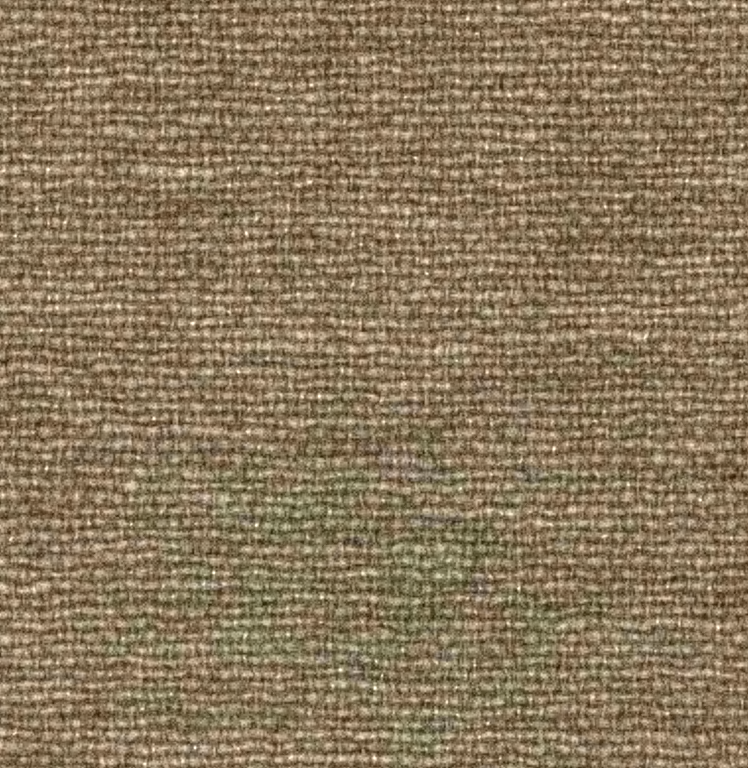
Give the GLSL for this texture, as a Shadertoy shader.

```glsl
// Coarse plain-weave cloth in tan: slubby weft rows cross thinner warp yarns.
// Two yarn height fields compete per point; the higher one is shaded, then
// fibres, glints, row streaks and faint green and grey tints are added.

#define ROWS 61.0          // weft yarns per canvas height
#define COLS 73.0          // warp yarns per canvas height
#define WOBBLE 0.60        // yarn wander, in yarn widths
#define RELIEF 0.150       // light and shade of the weave
#define FIBRE 0.25         // strength of fibres along a yarn
#define GRAIN 0.27         // strength of fine speckle
#define STREAK 0.085       // brightness change along weft rows
#define GLINT 0.42         // bright warp crossings
#define CLOTH vec3(0.556, 0.473, 0.364)
#define GREEN_SHIFT vec3(-0.045, 0.008, -0.012)
#define GREY_SHIFT vec3(-0.045, -0.012, 0.065)

const float PI = 3.14159;

float hash(vec2 p) {
    vec3 q = fract(vec3(p.xyx) * 0.1031);
    q += dot(q, q.yzx + 33.33);
    return fract((q.x + q.y) * q.z);
}

// Smooth value noise, centred on zero
float noise(vec2 p) {
    vec2 i = floor(p), f = fract(p);
    f = f * f * (3.0 - 2.0 * f);
    float low = mix(hash(i), hash(i + vec2(1, 0)), f.x);
    float high = mix(hash(i + vec2(0, 1)), hash(i + vec2(1, 1)), f.x);
    return mix(low, high, f.y) - 0.5;
}

// Rounded yarn cross-section; t runs from -0.5 to 0.5
float yarnProfile(float t, float sharpness) {
    return pow(max(cos(PI * t), 0.0), sharpness);
}

// Brightness offset of the woven surface
float weave(vec2 p) {
    vec2 yarn = p * vec2(COLS, ROWS);
    yarn.x += WOBBLE * (noise(p * vec2(21, 7) + 40.0) + 0.8 * noise(p * vec2(50, 61)));
    yarn.y += WOBBLE * (noise(p * vec2(5, 11) + 80.0) + 0.8 * noise(p * vec2(36, 50) + 9.0));
    vec2 cell = floor(yarn);
    vec2 local = yarn - cell - 0.5;

    // Alternate which yarn lies on top; the weft dominates
    float weftOver = 1.0 - 2.0 * mod(cell.x + cell.y, 2.0);
    float weftRound = yarnProfile(local.y, mix(0.7, 1.5, hash(vec2(cell.y, 3.0))));
    float warpRound = yarnProfile(local.x, mix(1.0, 2.0, hash(vec2(cell.x, 8.0))));
    float weft = 1.15 * weftRound + 0.38 * weftOver * cos(PI * local.x);
    float warp = 0.95 * warpRound - 0.45 * weftOver * cos(PI * local.y) - 0.2;
    float warpOnTop = smoothstep(-0.12, 0.12, warp - weft);
    float height = max(mix(weft, warp, warpOnTop), 0.0);
    float light = RELIEF * (height * height - 0.92) + 0.03 * sin(2.0 * PI * local.y);

    // Fibres follow the yarn that is on top
    float weftFibre = noise(p * vec2(110, 330));
    float warpFibre = noise(p * vec2(330, 85) + 20.0);
    light += FIBRE * mix(weftFibre, warpFibre, 0.35 + 0.5 * warpOnTop);

    // Small round glints where some warp yarns rise over the weft
    float spark = pow(hash(cell + 17.0), 2.5) * step(weftOver, 0.0);
    vec2 fromGlint = local - 0.25 * (vec2(hash(cell + 5.0), hash(cell + 11.0)) - 0.5);
    fromGlint.y *= 1.35;
    light += GLINT * spark * exp(-24.0 * dot(fromGlint, fromGlint));

    // Slubs and long streaks, strongest on the crown of each weft row
    float streak = noise(vec2(p.x * 4.0, cell.y * 7.3));
    streak += noise(vec2(p.x * 23.0, cell.y * 5.7 + 31.0));
    return light + STREAK * streak * (0.3 + weftRound);
}

// Faint patches of dye, gathered low in the middle
vec3 dyeTint(vec2 p, float aspect) {
    vec2 d = (p - vec2(0.5 * aspect, 0.25)) / vec2(0.42, 0.36);
    float gathered = exp(-dot(d, d));
    float patches = noise(p * vec2(27, 32) + 60.0) + 0.4 * noise(p * 11.0);
    float green = smoothstep(0.25, 0.80, gathered * 0.6 + 0.7 * patches);
    float greyPatch = noise(p * vec2(19, 34) + 120.0) + 0.3 * noise(p * 50.0);
    float grey = gathered * smoothstep(0.28, 0.46, greyPatch);
    return mix(GREEN_SHIFT * green, GREY_SHIFT, 0.6 * grey);
}

void mainImage(out vec4 fragColor, in vec2 fragCoord) {
    vec2 p = fragCoord / iResolution.y;
    float aspect = iResolution.x / iResolution.y;

    float light = weave(p);
    light += GRAIN * noise(p * 390.0 + 7.0);
    light += 0.025 * noise(p * vec2(2.0, 13.0) + 50.0);

    vec3 color = CLOTH + light + dyeTint(p, aspect);
    color += vec3(0.02, -0.01, -0.01) * noise(p * 45.0 + 90.0);
    fragColor = vec4(clamp(color, 0.0, 1.0), 1.0);
}
```
